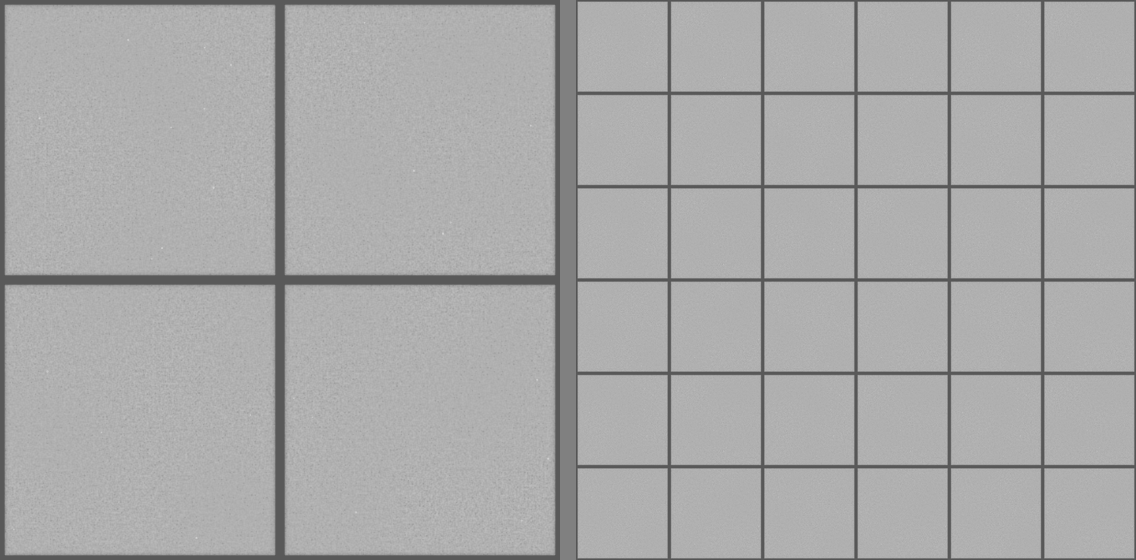
Left: one tile. Right: repeated 3 by 3.
Give the GLSL for this texture, as a Shadertoy shader.

```glsl
// Square grey stone tiles set in flat dark grout, with softly shaded rims.
// A rounded box distance shapes each tile; wrapping gradient noise gives the
// fine grain, and jittered cells scatter faint dark pits and rare pale flecks.

#define TILES 2.0            // repeats across and down
#define GROUT_HALF 0.0081    // half the joint width, in canvas units
#define CORNER 0.0025        // tile corner radius
#define RIM_WIDTH 0.0024     // reach of the shading inside the tile edge
#define RIM_DARKEN 0.17
#define GRAIN 0.042          // strength of the fine grain
#define PIT_CHANCE 0.22
#define FLECK_CHANCE 0.009
#define STONE_COLOR vec3(0.692)
#define GROUT_COLOR vec3(0.348)

// Integer hash of a lattice point and a seed, giving two values in 0..1
vec2 hash2(vec2 p, float seed) {
    uvec3 q = uvec3(ivec3(vec3(p, seed)));
    uint h = q.x * 1597334673u ^ q.y * 3812015801u ^ q.z * 2798796415u;
    h = (h ^ (h >> 16)) * 2146121005u;
    h = (h ^ (h >> 15)) * 2221713035u;
    h ^= h >> 16;
    return vec2(h & 65535u, h >> 16) / 65535.0;
}

float cornerSlope(vec2 cell, vec2 offset, vec2 f, float period, float seed) {
    float angle = 6.28318 * hash2(mod(cell + offset, period), seed).x;
    return dot(vec2(cos(angle), sin(angle)), f - offset);
}

// Gradient noise that wraps after a whole number of cells
float gradientNoise(vec2 uv, float period, float seed) {
    vec2 p = uv * period, cell = floor(p), f = p - cell;
    vec2 w = f * f * f * (f * (f * 6.0 - 15.0) + 10.0);
    float a = cornerSlope(cell, vec2(0, 0), f, period, seed);
    float b = cornerSlope(cell, vec2(1, 0), f, period, seed);
    float c = cornerSlope(cell, vec2(0, 1), f, period, seed);
    float d = cornerSlope(cell, vec2(1, 1), f, period, seed);
    return mix(mix(a, b, w.x), mix(c, d, w.x), w.y);
}

// One round speck in a random share of cells, kept clear of the cell borders
float specks(vec2 uv, float count, float chance, float radius, float soft, float seed) {
    vec2 p = uv * count, cell = mod(floor(p), count);
    vec2 pick = hash2(cell, seed);
    vec2 center = 0.3 + 0.4 * hash2(cell, seed + 1.0);
    float size = radius * mix(0.6, 1.0, pick.y);
    float dist = length(fract(p) - center) / count;
    return step(pick.x, chance) * (1.0 - smoothstep(size - soft, size + soft, dist));
}

float roundedBox(vec2 p, float halfSize, float radius) {
    vec2 q = abs(p) - halfSize + radius;
    return length(max(q, 0.0)) + min(max(q.x, q.y), 0.0) - radius;
}

void mainImage(out vec4 fragColor, in vec2 fragCoord) {
    vec2 uv = fragCoord / iResolution.xy;
    float pixel = 1.0 / min(iResolution.x, iResolution.y);

    // Tile outline, negative inside
    vec2 local = (fract(uv * TILES) - 0.5) / TILES;
    float dist = roundedBox(local, 0.5 / TILES - GROUT_HALF, CORNER);

    // Grain, a little rougher in broad patches
    float patches = gradientNoise(uv, 5.0, 11.0);
    float roughness = 1.0 + 0.7 * patches;
    float grain = gradientNoise(uv, 290.0, 1.0)
                + 0.75 * gradientNoise(uv, 170.0, 2.0)
                + 0.3 * gradientNoise(uv, 72.0, 3.0);
    vec3 stone = STONE_COLOR + GRAIN * roughness * grain + 0.006 * patches;

    // Dark pits and pale flecks
    float soft = max(0.7 * pixel, 0.0006);
    stone -= 0.045 * specks(uv, 150.0, PIT_CHANCE * roughness, 0.0016, soft, 21.0);
    stone += 0.11 * specks(uv, 64.0, FLECK_CHANCE, 0.0019, soft, 31.0);

    // Shaded rim, then grout
    stone -= RIM_DARKEN * exp(-max(-dist, 0.0) / RIM_WIDTH);
    float tileMask = 1.0 - smoothstep(-0.7 * pixel, 0.7 * pixel, dist);
    fragColor = vec4(mix(GROUT_COLOR, stone, tileMask), 1.0);
}
```
